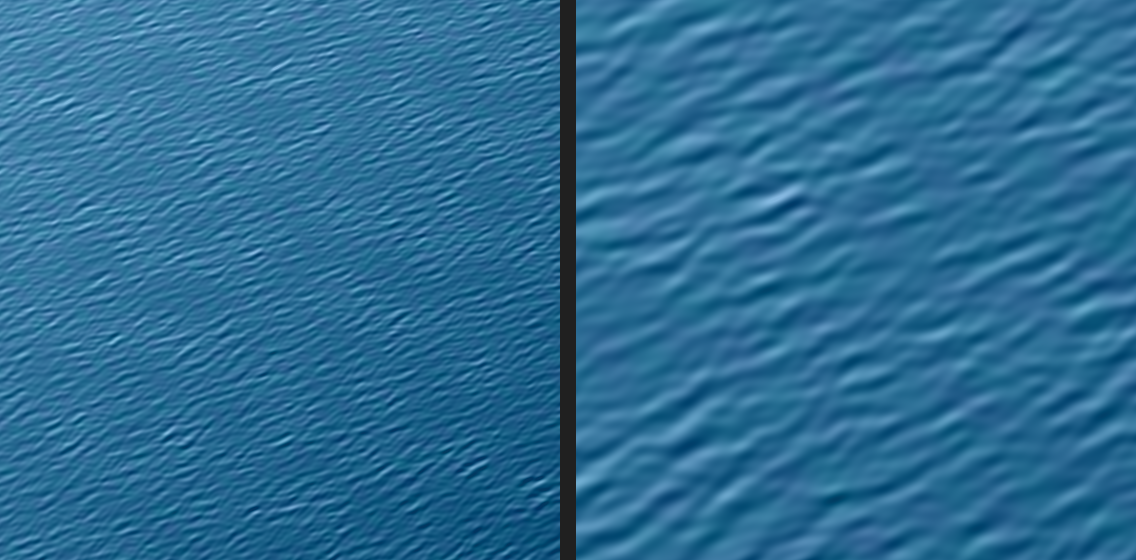
Left, the full canvas; right, a detail of the centre.
Write a Shadertoy shader that draws this texture.

```glsl
// Wind-rippled open water seen from above: short slanted wavelets on a blue
// slope that pales toward the upper left. Every layer is a sum of sine waves
// with random heading, pitch and phase; calm and gusty patches vary the relief.

const float TAU = 6.28318;
const vec3 DEEP_BLUE = vec3(0.04, 0.31, 0.47);
const vec3 PALE_BLUE = vec3(0.34, 0.58, 0.73);
const vec3 VIOLET_SHIFT = vec3(0.008, -0.006, 0.002);

float hash(float n) {
    return fract(sin(n * 12.9898) * 43758.5);
}

// Random sea of unit variance; pitch is in waves per canvas height,
// heading is the angle of the crests and spread its random deviation.
float waveField(vec2 p, int count, vec2 pitchRange, float heading, float spread, float seed) {
    float sum = 0.0;
    for (int i = 0; i < count; i++) {
        float id = seed + float(i) * 4.0;
        float turn = hash(id) + hash(id + 1.0) - 1.0;
        float angle = heading + spread * turn;
        float pitch = mix(pitchRange.x, pitchRange.y, hash(id + 2.0));
        vec2 across = vec2(-sin(angle), cos(angle));
        sum += sin(TAU * (pitch * dot(p, across) + hash(id + 3.0)));
    }
    return sum * sqrt(2.0 / float(count));
}

// Wavelets grow denser and flatter toward the far, upper edge.
vec2 recede(vec2 uv) {
    return vec2(uv.x, uv.y + 0.13 * uv.y * uv.y);
}

// Large-scale brightness: pale at the upper left, deep at the lower right.
float skySheen(vec2 uv) {
    return 0.45 + 0.44 * (uv.y - 0.5) - 0.32 * (uv.x - 0.5);
}

// Main wavelets plus fine chop, with crests a little steeper than troughs.
float ripples(vec2 p, float gust) {
    vec2 drift = 0.002 * vec2(sin(p.y * 31.0 + p.x * 17.0), sin(p.x * 37.0 - p.y * 13.0));
    float swell = waveField(p + drift, 64, vec2(33.0, 66.0), 0.49, 0.54, 11.0);
    float chop = waveField(p - drift, 44, vec2(62.0, 104.0), 0.47, 0.80, 307.0);
    float relief = 0.88 * swell + 0.43 * chop;
    relief += 0.04 * (relief * relief - 1.0);
    return relief * (1.0 + 0.16 * gust);
}

void mainImage(out vec4 fragColor, in vec2 fragCoord) {
    vec2 uv = fragCoord / iResolution.y;
    vec2 p = recede(uv);

    // Light level from sheen, gust patches and wavelets
    float gust = clamp(waveField(p, 14, vec2(3.0, 9.0), 0.4, 1.6, 601.0), -1.8, 1.8);
    float light = skySheen(uv) + 0.03 * gust + 0.235 * ripples(p, gust);
    vec3 color = mix(DEEP_BLUE, PALE_BLUE, clamp(light, -0.35, 1.55));

    // Faint drift between teal and violet
    float tint = waveField(p, 20, vec2(10.0, 28.0), 0.6, 2.6, 809.0);
    color += VIOLET_SHIFT * tint;

    fragColor = vec4(clamp(color, 0.0, 1.0), 1.0);
}
```
